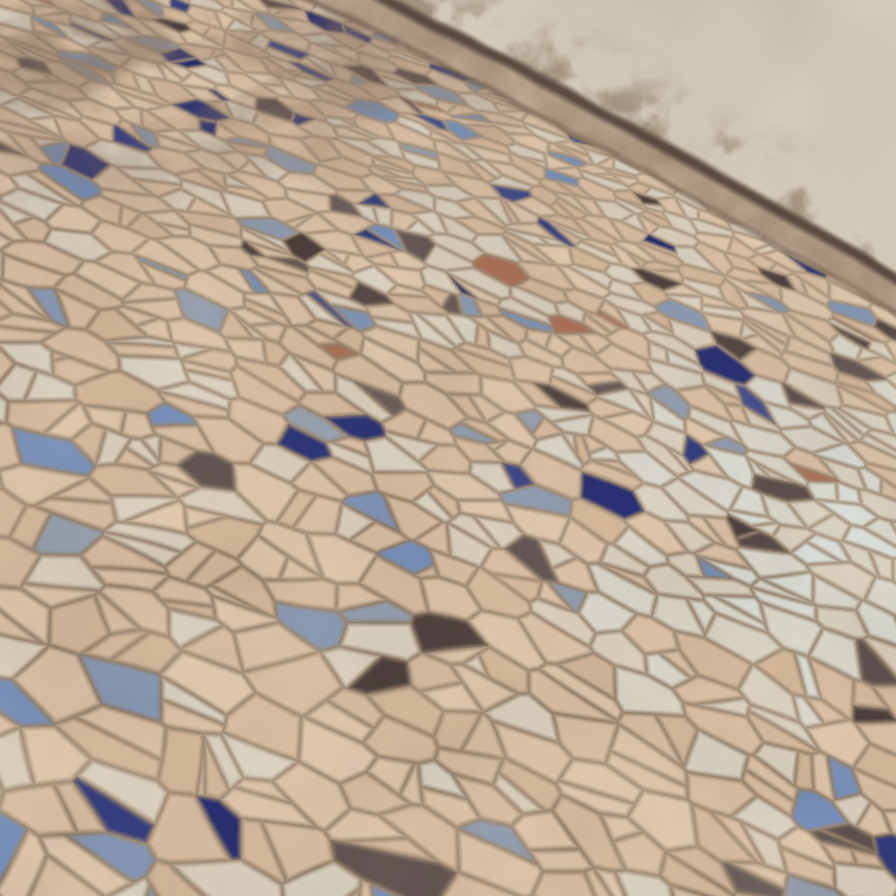
A WebGL 1 fragment shader for this texture:

```glsl
precision highp float;
uniform vec2 u_resolution;

float hash(vec2 p) {
  vec3 v = fract(vec3(p.xyx) * 0.1031);
  v += dot(v, v.yzx + 33.33);
  return fract((v.x + v.y) * v.z);
}

vec2 hash2(vec2 p) {
  return vec2(hash(p + 17.3), hash(p + 71.9));
}

float noise(vec2 p) {
  vec2 i = floor(p), f = fract(p);
  f = f * f * (3.0 - 2.0 * f);
  return mix(mix(hash(i), hash(i + vec2(1, 0)), f.x),
             mix(hash(i + vec2(0, 1)), hash(i + vec2(1, 1)), f.x), f.y);
}

float fbm(vec2 p) {
  float sum = 0.0, amp = 0.5;
  for (int i = 0; i < 4; i++) {
    sum += amp * noise(p);
    p = p * 2.03 + 9.7;
    amp *= 0.5;
  }
  return sum;
}

vec2 site(vec2 cell) {
  return cell + 0.04 + 0.92 * hash2(cell);
}

// Returns border distance in canvas units, then the shard id.
vec3 shards(vec2 q, mat2 toCanvas) {
  vec2 base = floor(q), nearest = vec2(0), cell = base;
  float best = 9.0;
  for (int j = -1; j <= 1; j++)
    for (int i = -1; i <= 1; i++) {
      vec2 c = base + vec2(i, j);
      vec2 r = site(c) - q;
      if (dot(r, r) < best) { best = dot(r, r); nearest = r; cell = c; }
    }
  float border = 9.0;
  for (int j = -2; j <= 2; j++)
    for (int i = -2; i <= 2; i++) {
      vec2 r = site(cell + vec2(i, j)) - q;
      vec2 gap = r - nearest;
      if (dot(gap, gap) > 0.0001) {
        vec2 dir = normalize(gap);
        border = min(border, dot(0.5 * (r + nearest), dir) / length(toCanvas * dir));
      }
    }
  // Some pieces are broken once more by a straight cut.
  if (hash(cell + 5.5) < 0.38) {
    float a = 6.283 * hash(cell + 8.1);
    vec2 dir = vec2(cos(a), sin(a));
    float side = dot(nearest, dir) + 0.25 * (hash(cell + 3.7) - 0.5);
    border = min(border, abs(side) / length(toCanvas * dir));
    cell += side > 0.0 ? 0.37 : 0.0;
  }
  return vec3(border, cell);
}

vec3 shardColor(vec2 id, vec2 p) {
  float pick = hash(id + 41.0), tone = hash(id + 23.0);
  float pale = smoothstep(0.36, 0.0, length((p - vec2(0.92, 0.4)) * vec2(0.8, 1.1)));
  float band = smoothstep(0.35, 0.75, dot(p, vec2(0.4, 0.917)));
  float accents = 0.07 + 0.08 * band + 0.12 * (noise(p * 7.0 + 2.0) - 0.5);
  vec3 col = mix(vec3(0.81, 0.70, 0.59), vec3(0.86, 0.77, 0.67), tone);
  if (hash(id + 63.0) < 0.15 + 0.65 * pale + 0.1 * band)
    col = mix(vec3(0.84, 0.79, 0.71), vec3(0.84, 0.85, 0.82), tone * (0.3 + pale));
  if (pick < accents) {
    float kind = pick / accents;
    col = mix(vec3(0.45, 0.55, 0.72), vec3(0.59, 0.62, 0.66), tone);
    if (kind < 0.56) col = mix(vec3(0.13, 0.15, 0.41), vec3(0.28, 0.32, 0.55), tone);
    if (kind < 0.32) col = mix(vec3(0.28, 0.23, 0.22), vec3(0.42, 0.37, 0.36), tone);
    if (kind < 0.06) col = vec3(0.66, 0.44, 0.34);
  }
  return col;
}

vec3 mosaic(vec2 p) {
  // Perspective: the floor recedes toward the upper right.
  p += 0.02 * (vec2(noise(p * 6.0), noise(p * 6.0 + 31.0)) - 0.5);
  vec2 across = vec2(0.917, -0.4), away = vec2(0.4, 0.917);
  float x = dot(p, across) - 0.3;
  float s = 1.8 - dot(p, away);
  vec2 q = vec2(20.0 * x, 50.0) / s + 50.0;
  mat2 toCanvas = mat2(20.0 / s, 20.0 * x / (s * s), 0.0, 50.0 / (s * s));
  vec3 shard = shards(q, toCanvas);

  // One colour per shard, chosen at its place on the canvas.
  vec2 home = shard.yz - 49.5;
  float depth = 50.0 / home.y;
  vec2 place = across * (home.x * depth / 20.0 + 0.3) + away * (1.8 - depth);
  vec3 col = shardColor(shard.yz, place);
  col *= 0.96 + 0.08 * fbm(p * 14.0);
  vec3 grout = mix(vec3(0.52, 0.44, 0.36), vec3(0.63, 0.55, 0.46), noise(p * 14.0));
  grout = mix(grout, vec3(0.66, 0.58, 0.49), smoothstep(1.3, 0.7, s));
  col = mix(grout, col, smoothstep(-0.0018, 0.0062, shard.x / (0.35 + 0.45 * s)));

  // Dust and wear in the far corner.
  float far = smoothstep(0.65, 0.08, length((p - vec2(0.15, 1.05)) * vec2(0.8, 1.7)));
  float dirt = far * smoothstep(0.25, 0.65, fbm(p * vec2(13.0, 22.0)));
  return mix(col, vec3(0.53, 0.44, 0.37), 0.65 * dirt);
}

vec3 plaster(vec2 p, float d) {
  vec3 col = mix(vec3(0.78, 0.74, 0.67), vec3(0.85, 0.82, 0.76), fbm(p * 8.0));
  float stain = smoothstep(0.4, 0.7, fbm(p * 26.0 + 4.0)) * smoothstep(0.1, 0.0, d);
  return mix(col, vec3(0.52, 0.44, 0.35), 0.65 * stain);
}

void main() {
  vec2 p = gl_FragCoord.xy / u_resolution;
  float along = p.x - 0.43;
  float d = 0.88 * (p.y - 1.0 + 0.5 * along + 0.08 * along * along);
  d += 0.004 * (noise(p * 25.0) - 0.5);

  // Floor, ledge and wall, with shadows in the seams.
  vec3 col = mosaic(p);
  vec3 ledge = mix(vec3(0.60, 0.51, 0.43), vec3(0.77, 0.69, 0.60), fbm(p * 24.0));
  col = mix(col, ledge, smoothstep(-0.037, -0.030, d));
  col = mix(col, plaster(p, d), smoothstep(0.0, 0.008, d));
  float seam = 1.0 - smoothstep(0.001, 0.011, abs(d));
  float foot = 1.0 - smoothstep(0.0, 0.007, abs(d + 0.035));
  col = mix(col, vec3(0.30, 0.24, 0.21), 0.85 * seam);
  col = mix(col, vec3(0.42, 0.34, 0.28), 0.55 * foot);
  gl_FragColor = vec4(col, 1.0);
}
```
